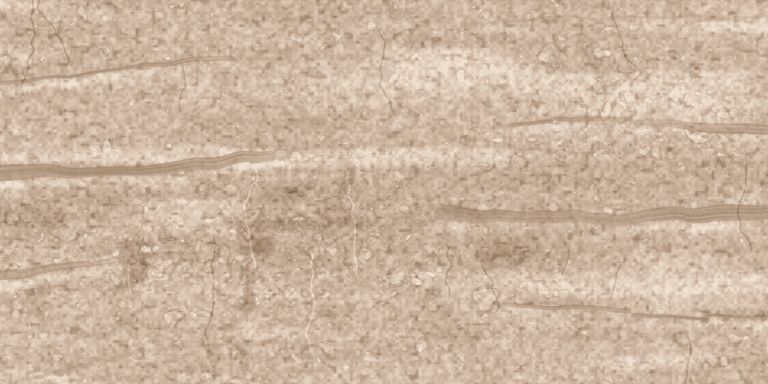
Write a WebGL 1 fragment shader that draws this texture.

```glsl
precision highp float;
// Polished beige travertine: a tone built from bedding, grain and pebbles,
// then cut by laminated brown veins and thin upright cracks.
// The final tone is mapped through a ramp of warm stone colours.

#define BASE_TONE 0.61
#define GRAIN 0.62
#define BEDDING 0.34
#define PEBBLE_RIM 0.24
#define PEBBLE_LIGHT 0.36
#define VEIN_TONE 0.17
#define VEIN_COUNT 8
#define CRACK_COUNT 16
#define CRACK_DEPTH 0.36

uniform vec2 u_resolution;

float hash(vec2 p) {
  vec3 q = fract(vec3(p.xyx) * 0.1031);
  q += dot(q, q.yzx + 33.33);
  return fract((q.x + q.y) * q.z);
}

float noise(vec2 p) {
  vec2 i = floor(p), f = fract(p);
  f = f * f * (3.0 - 2.0 * f);
  return mix(mix(hash(i), hash(i + vec2(1, 0)), f.x),
             mix(hash(i + vec2(0, 1)), hash(i + vec2(1, 1)), f.x), f.y);
}

float fbm(vec2 p) {
  float sum = 0.0, weight = 0.5;
  for (int i = 0; i < 4; i++) {
    sum += weight * noise(p);
    p = p * 2.03 + 17.3;
    weight *= 0.5;
  }
  return sum / 0.9375;
}

// Ragged rounded stones with dark rims, scattered on a jittered grid
float pebbles(vec2 p, float cells, float density) {
  vec2 q = p * cells * vec2(0.85, 1.0);
  q += 0.6 * (vec2(noise(q * 1.8), noise(q * 1.8 + 31.0)) - 0.5);
  float soft = 0.03 + 0.6 * cells / u_resolution.y;
  float tone = 0.0;
  for (int j = -1; j <= 1; j++) {
    for (int i = -1; i <= 1; i++) {
      vec2 cell = floor(q) + vec2(i, j);
      float present = step(hash(cell + cells), density);
      float size = hash(cell + 53.0);
      vec2 centre = cell + 0.25 + 0.5 * vec2(hash(cell + 7.0), hash(cell + 19.0));
      float radius = mix(0.17, 0.48, size * size);
      float d = length(q - centre) - radius;
      float body = 1.0 - smoothstep(-soft, soft, d);
      float rim = 1.0 - smoothstep(0.0, 0.07 + soft, abs(d));
      float ring = 1.0 - smoothstep(0.0, 0.06 + soft, abs(d + radius * 0.55));
      float shade = PEBBLE_LIGHT * (0.25 + 0.75 * hash(cell + 71.0));
      shade -= 0.12 * ring * step(0.6, size);
      tone = mix(tone, shade, body * present) - PEBBLE_RIM * rim * present;
    }
  }
  return tone;
}

// Mostly level veins, alternating between the left and right halves
float addVeins(float tone, vec2 p, float zone, float px) {
  for (int i = 0; i < VEIN_COUNT; i++) {
    float id = float(i), right = mod(id, 2.0), h = hash(vec2(id, 4.7));
    float level = (id + 0.5) / float(VEIN_COUNT);
    float path = level + (1.0 - right) * 0.09 * (p.x - 0.4);
    path += 0.06 * (noise(vec2(p.x * 2.6, id * 9.1)) - 0.5);
    path += 0.012 * (noise(vec2(p.x * 16.0, id * 5.3)) - 0.5);
    path += right * 0.014 * (hash(vec2(floor(p.x * 5.0 + h), id)) - 0.5);
    float start = 1.08 + 0.25 * h, end = 0.6 + 0.25 * h;
    float extent = mix(1.0 - smoothstep(end - 0.2, end + 0.1, p.x),
                       smoothstep(start, start + 0.08, p.x), right);
    float strength = min(1.0, 6.0 * level * (1.0 - level)) * (1.0 - 0.6 * zone);
    float swell = 0.4 + 1.1 * noise(vec2(p.x * 3.7, id + 40.0));
    float halfWidth = (0.004 + 0.05 * max(0.0, 0.28 - abs(level - 0.5))) * swell;
    float v = p.y - path;
    float band = 1.0 - smoothstep(halfWidth - px, halfWidth + px, abs(v));
    float laminae = noise(vec2(p.x * 5.0, v * 190.0 + id)) - 0.5;
    float edge = 1.0 - smoothstep(0.0, 0.002 + px, abs(v - halfWidth));
    float below = (v + halfWidth + 0.014) / 0.013;
    float halo = exp(-below * below) * noise(vec2(p.x * 6.0, id * 3.0));
    tone += 0.4 * halo * extent * strength;
    tone = mix(tone, VEIN_TONE + 0.4 * laminae, 0.82 * band * extent * strength);
    tone -= 0.2 * edge * extent * strength;
  }
  return tone;
}

// Short wandering upright cracks, a few of them filled with pale calcite
float cracks(vec2 p, float px) {
  float tone = 0.0;
  for (int i = 0; i < CRACK_COUNT; i++) {
    float id = float(i), h = hash(vec2(id, 11.0));
    float dy = p.y - hash(vec2(id, 23.0));
    float reach = mix(0.04, 0.17, hash(vec2(id, 37.0)));
    float x = 2.0 * (id + h) / float(CRACK_COUNT) + 0.7 * (h - 0.5) * dy;
    x += 0.05 * (noise(vec2(p.y * 9.0, id)) - 0.5);
    x += 0.014 * (noise(vec2(p.y * 45.0, id)) - 0.5);
    float line = 1.0 - smoothstep(0.0, 0.002 + px, abs(p.x - x));
    line *= 1.0 - smoothstep(reach * 0.7, reach, abs(dy));
    tone += line * mix(-CRACK_DEPTH, 0.35, step(0.8, hash(vec2(id, 61.0))));
  }
  return tone;
}

vec3 stoneColour(float tone) {
  vec3 umber = vec3(0.50, 0.37, 0.27), brown = vec3(0.62, 0.51, 0.41);
  vec3 beige = vec3(0.81, 0.72, 0.64), cream = vec3(0.94, 0.88, 0.815);
  vec3 c = mix(umber, brown, smoothstep(-0.4, 0.0, tone));
  c = mix(c, beige, clamp(tone / 0.63, 0.0, 1.0));
  return mix(c, cream, clamp((tone - 0.63) / 0.43, 0.0, 1.0));
}

void main() {
  vec2 p = gl_FragCoord.xy / u_resolution.y;
  float px = 1.0 / u_resolution.y;

  // Pebbly zones: lower left of centre and upper right
  vec2 a = (p - vec2(0.65, 0.34)) / vec2(0.62, 0.19);
  vec2 b = (p - vec2(1.65, 0.68)) / vec2(0.42, 0.15);
  float zone = exp(-dot(a, a)) + 0.7 * exp(-dot(b, b));
  zone = clamp(zone + 0.9 * (fbm(p * vec2(3.0, 7.0)) - 0.5), 0.0, 1.0);

  // Bedding, pale wisps and fine grain
  vec2 bed = vec2(p.x, p.y + 0.06 * (fbm(p * 2.5) - 0.5));
  float tone = BASE_TONE + BEDDING * (fbm(bed * vec2(1.4, 9.0)) - 0.5);
  tone += 0.14 * (noise(bed * vec2(4.0, 62.0)) - 0.5);
  tone += 0.26 * smoothstep(0.62, 0.9, noise(bed * vec2(1.7, 15.0) + 8.0));
  tone += GRAIN * (0.6 * noise(p * 118.0) + 0.4 * noise(p * 61.0 + 5.0) - 0.5);
  tone -= 0.3 * smoothstep(0.68, 0.9, noise(p * vec2(70.0, 90.0) + 3.0));
  tone -= 0.5 * zone * smoothstep(0.58, 0.76, fbm(p * 9.0 + 2.0));

  // Stones from fine to coarse
  tone += 0.6 * pebbles(p, 68.0, 0.3 + 0.3 * zone);
  tone += 0.85 * pebbles(p, 36.0, 0.08 + 0.6 * zone);
  tone += pebbles(p, 19.0, 0.02 + 0.55 * zone * zone);

  tone = addVeins(tone, p, zone, px) + cracks(p, px);
  gl_FragColor = vec4(stoneColour(tone), 1.0);
}
```
